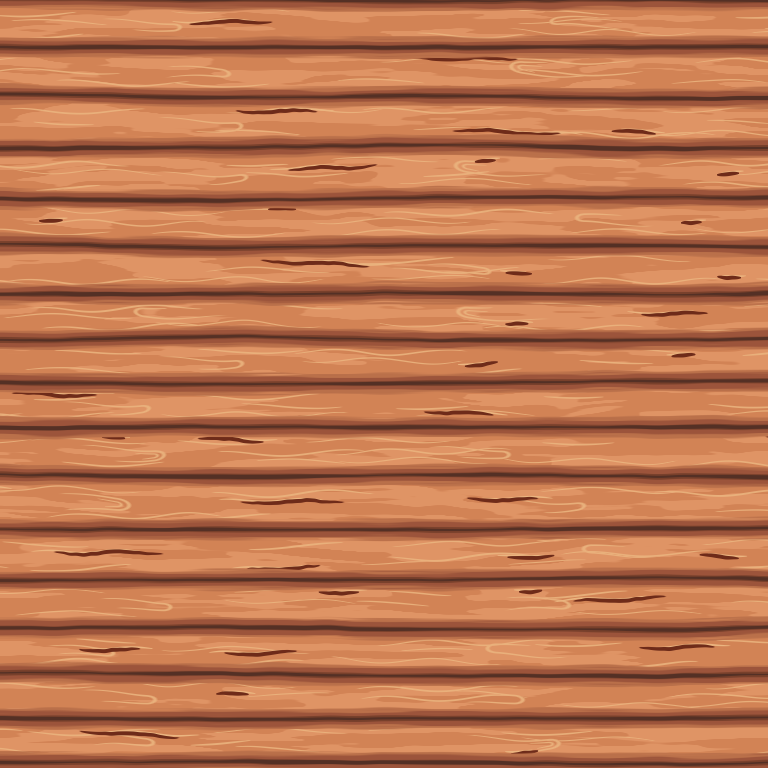
Write a Shadertoy shader that draws this texture.

```glsl
// Sixteen stacked horizontal wooden logs with wavy dark seams between them.
// Each log gets stepped edge shading, two-tone streaks, pale grain strokes with
// curled ends, and split cracks, all scattered per log by hashed cells.

const float ROWS = 16.0;
const vec3 SEAM = vec3(0.33, 0.19, 0.145);
const vec3 DEEP = vec3(0.47, 0.25, 0.17);
const vec3 SHADOW = vec3(0.61, 0.33, 0.23);
const vec3 SOFT = vec3(0.73, 0.44, 0.29);
const vec3 WOOD = vec3(0.825, 0.515, 0.335);
const vec3 LIGHT = vec3(0.875, 0.58, 0.395);
const vec3 CREAM = vec3(0.92, 0.71, 0.50);
const vec3 CRACK = vec3(0.43, 0.17, 0.10);

float hash(vec2 p) {
    return fract(sin(dot(p, vec2(127.1, 311.7))) * 43758.5453);
}

float noise(vec2 p) {
    vec2 i = floor(p), f = fract(p);
    f = f * f * (3.0 - 2.0 * f);
    return mix(mix(hash(i), hash(i + vec2(1, 0)), f.x),
               mix(hash(i + vec2(0, 1)), hash(i + vec2(1, 1)), f.x), f.y);
}

// Height of seam k at x, measured down from the top edge
float seamY(float k, float x) {
    float drift = 0.0052 * cos((k - 5.0) * 0.785) + 0.0058 - 0.0005 * k;
    float wave = 0.008 * (noise(vec2(x * 3.5, k * 7.3)) - 0.5);
    float nick = 0.0016 * (noise(vec2(x * 28.0, k * 3.7)) - 0.5);
    return k / ROWS + drift + wave + nick;
}

float coverage(float dist, float halfWidth, float px) {
    return clamp((halfWidth - dist) / px + 0.5, 0.0, 1.0);
}

// Horizontal line thinning to a point at both ends
float stroke(vec2 p, float halfLen, float halfWidth, float px) {
    float taper = max(1.0 - p.x * p.x / (halfLen * halfLen), 0.0);
    return coverage(abs(p.y), halfWidth * sqrt(taper), px) * smoothstep(0.0, 0.15, taper);
}

// Two arms joined by a rounded turn on the right
float hook(vec2 p, float radius, vec2 arms, float halfWidth, float px) {
    float arm = p.y < 0.0 ? arms.x : arms.y;
    float back = max(-p.x, 0.0) / arm;
    float taper = max(1.0 - back, 0.0);
    float bend = length(vec2(max(p.x, 0.0) * 0.42, p.y));
    float dist = abs(bend - radius * (1.0 + 0.5 * back));
    return coverage(dist, halfWidth * sqrt(taper), px) * smoothstep(0.0, 0.15, taper);
}

// Long grain strokes in three lanes, plus curled ones; q is inside a log
float grain(vec2 q, float height, float row, float px) {
    float ink = 0.0;
    for (int lane = 0; lane < 3; lane++) {
        for (int n = -1; n <= 1; n++) {
            vec2 id = vec2(floor(q.x * 4.5) + float(n), row * 3.0 + float(lane));
            float size = hash(id + 0.3), turn = hash(id + 0.7);
            vec2 mid = vec2((id.x + 0.2 + 0.6 * hash(id)) / 4.5,
                            height * (0.28 + 0.22 * float(lane) + 0.1 * (turn - 0.5)));
            vec2 p = q - mid;
            p.y += 0.0035 * sin(p.x * (22.0 + 25.0 * size) + turn * 6.28) + 0.04 * (turn - 0.5) * p.x;
            float shown = step(lane == 1 ? 0.62 : 0.2, hash(id + 1.9));
            ink = max(ink, shown * stroke(p, 0.035 + 0.09 * size, 0.0007 + 0.0006 * turn, px));
        }
    }
    vec2 id = vec2(floor(q.x * 2.2), row + 60.0);
    float size = hash(id + 0.4), side = hash(id + 0.8);
    vec2 p = q - vec2((id.x + 0.3 + 0.4 * hash(id)) / 2.2, height * (0.42 + 0.16 * side));
    p.x *= side < 0.5 ? -1.0 : 1.0;
    p.y += 0.0025 * sin(p.x * 45.0 + side * 6.28);
    float radius = 0.0035 + 0.004 * size;
    float curl = hook(p, radius, vec2(0.03 + 0.08 * side, 0.11 - 0.07 * side), 0.0011, px);
    if (size > 0.55) curl = max(curl, hook(p, radius * 0.42, vec2(0.025, 0.015), 0.0008, px));
    return max(ink, curl * step(0.22, hash(id + 2.6)));
}

// Splits in the wood: x is the dark gap, y the pale lip beside it
vec2 cracks(vec2 q, float height, float row, float px) {
    vec2 ink = vec2(0.0);
    for (int n = -1; n <= 1; n++) {
        vec2 id = vec2(floor(q.x * 4.0) + float(n), row + 130.0);
        float size = hash(id + 0.2), tilt = hash(id + 0.6) - 0.5;
        float halfLen = 0.014 + 0.062 * size * size;
        vec2 p = q - vec2((id.x + 0.2 + 0.6 * hash(id)) / 4.0, height * (0.2 + 0.6 * hash(id + 0.9)));
        p.y += 0.11 * tilt * p.x + 0.0016 * sin(p.x * 65.0 + tilt * 12.0);
        float rough = 0.0012 * (noise(vec2(q.x * 110.0, row)) - 0.5);
        float lean = tilt < 0.0 ? -1.0 : 1.0;
        vec2 lip = p + vec2(lean * halfLen * 0.4, 0.0023);
        float shown = step(0.48, hash(id + 1.4));
        ink.x = max(ink.x, shown * stroke(p + vec2(0.0, rough), halfLen, 0.0026, px));
        ink.y = max(ink.y, shown * stroke(lip, halfLen, 0.0013, px));
    }
    return ink;
}

void mainImage(out vec4 fragColor, in vec2 fragCoord) {
    vec2 uv = fragCoord / iResolution.xy;
    float px = 1.0 / iResolution.y;
    float x = uv.x, down = 1.0 - uv.y;

    // Find the log between two seams
    float row = floor(down * ROWS);
    if (down < seamY(row, x)) row -= 1.0;
    else if (down >= seamY(row + 1.0, x)) row += 1.0;
    float top = seamY(row, x), bottom = seamY(row + 1.0, x);
    vec2 q = vec2(x, down - top);
    float height = bottom - top;

    // Two-tone streaks following a gentle flow
    float flow = q.y + 0.012 * noise(vec2(x * 6.0, row * 5.1));
    float streak = 0.7 * noise(vec2(x * 9.0, flow * 110.0 + row * 17.0))
                 + 0.3 * noise(vec2(x * 26.0, flow * 260.0 + row * 31.0));
    vec3 color = mix(WOOD, LIGHT, smoothstep(0.50, 0.54, streak));

    // Grain and cracks
    color = mix(color, CREAM, 0.85 * grain(q, height, row, px));
    vec2 split = cracks(q, height, row, px);
    color = mix(color, CREAM, split.y);
    color = mix(color, CRACK, split.x);

    // Stepped shading toward the seams, with brushed edges
    float edge = min(q.y, bottom - down);
    float seam = row + step(height * 0.5, q.y);
    float brush = 0.005 * (noise(vec2(x * 14.0, edge * 350.0 + seam * 13.0)) - 0.5);
    float line = 0.0007 + 0.0022 * noise(vec2(x * 8.0, seam * 9.7));
    color = mix(SOFT, color, smoothstep(0.0115, 0.0145, edge + brush));
    color = mix(SHADOW, color, smoothstep(0.0075, 0.0105, edge + brush));
    color = mix(DEEP, color, smoothstep(0.0022, 0.0045, edge + 0.4 * brush));
    color = mix(color, SEAM, coverage(edge, line, px));
    fragColor = vec4(color, 1.0);
}
```
